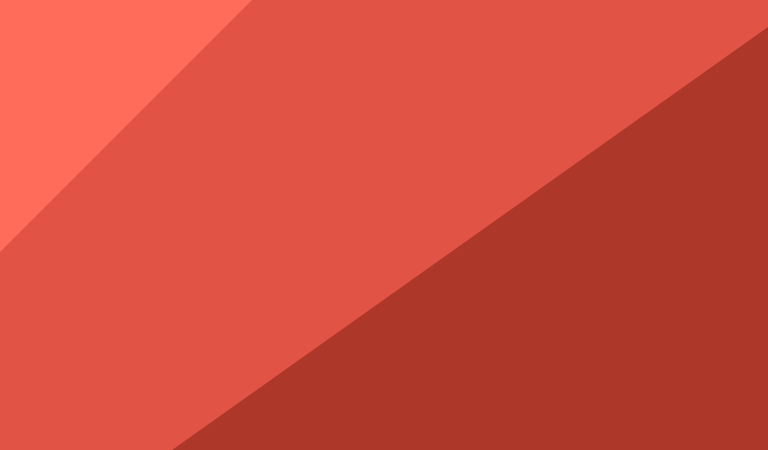
Give the GLSL for this background, as a Shadertoy shader.

```glsl
#define MID_RED    vec3(0.882, 0.330, 0.271)
#define DARK_RED   vec3(0.680, 0.214, 0.161)
#define LIGHT_RED  vec3(1.000, 0.424, 0.351)
#define DARK_START  vec2(0.224, 0.000)
#define DARK_END    vec2(1.000, 0.940)
#define LIGHT_START vec2(0.000, 0.440)
#define LIGHT_END   vec2(0.328, 1.000)

// Signed distance to the line from a to b, positive on its left side
float lineDistance(vec2 p, vec2 a, vec2 b) {
    vec2 dir = normalize(b - a);
    return dot(p - a, vec2(-dir.y, dir.x));
}

// Antialiased coverage, one pixel wide
float coverage(float dist, float pixel) {
    return clamp(dist / pixel + 0.5, 0.0, 1.0);
}

void mainImage(out vec4 fragColor, in vec2 fragCoord) {
    // Canvas height is one unit; line ends are fractions of the canvas
    float pixel = 1.0 / iResolution.y;
    vec2 canvas = vec2(iResolution.x * pixel, 1.0);
    vec2 p = fragCoord * pixel;

    float darkSide = -lineDistance(p, DARK_START * canvas, DARK_END * canvas);
    float lightSide = lineDistance(p, LIGHT_START * canvas, LIGHT_END * canvas);

    // Flat corners over the middle band
    vec3 color = MID_RED;
    color = mix(color, DARK_RED, coverage(darkSide, pixel));
    color = mix(color, LIGHT_RED, coverage(lightSide, pixel));
    fragColor = vec4(color, 1.0);
}
```
